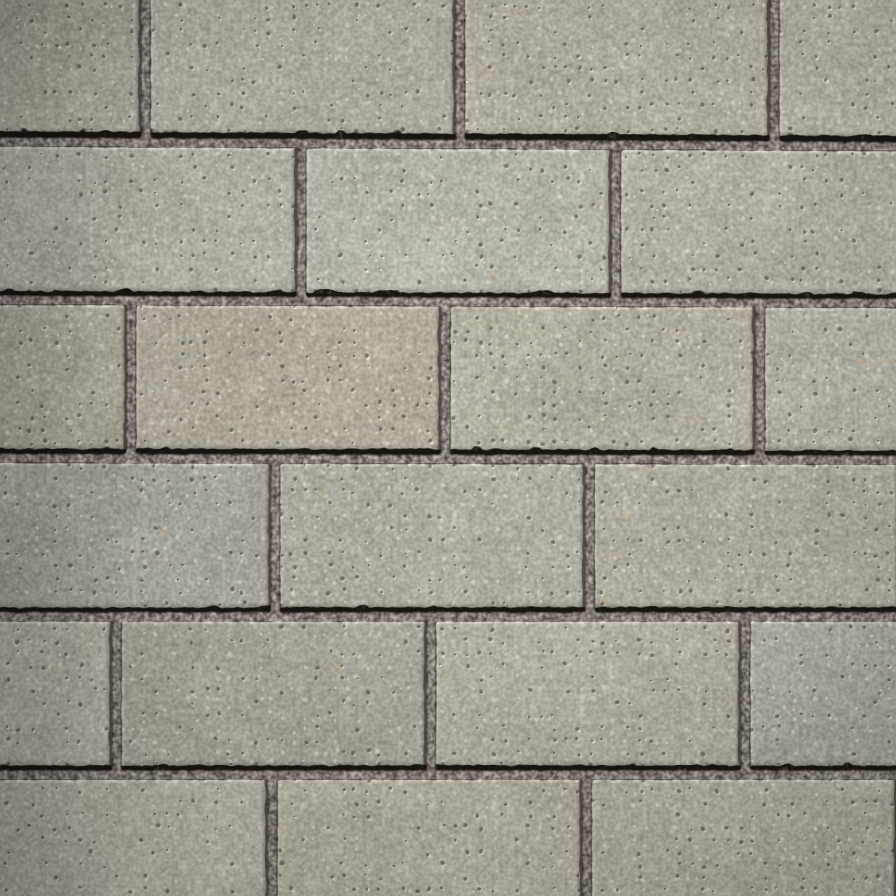
This texture is drawn by a WebGL 1 fragment shader. Its source:

```glsl
precision highp float;
// Weathered concrete blocks in a running bond, with gritty recessed mortar.
// Each row is offset by formula; a rounded box shapes the block, edge distances
// give bevels and ragged shadows, and noise with hashed specks adds the wear.
uniform vec2 u_resolution;

vec2 hash2(vec2 p) {
  vec3 q = fract(p.xyx * vec3(0.1031, 0.1030, 0.0973));
  q += dot(q, q.yzx + 33.33);
  return fract((q.xx + q.yz) * q.zy);
}

float corner(vec2 cell, vec2 offset, vec2 f) {
  float angle = 6.2832 * hash2(cell + offset).x;
  return dot(vec2(cos(angle), sin(angle)), f - offset);
}

// Gradient noise, roughly -1 to 1
float noise(vec2 p) {
  vec2 i = floor(p), f = fract(p);
  vec2 s = f * f * f * (f * (f * 6.0 - 15.0) + 10.0);
  float low = mix(corner(i, vec2(0, 0), f), corner(i, vec2(1, 0), f), s.x);
  float high = mix(corner(i, vec2(0, 1), f), corner(i, vec2(1, 1), f), s.x);
  return 1.4 * mix(low, high, s.y);
}

// One soft dot in a share of the grid cells
float specks(vec2 p, float share, float radius) {
  vec2 cell = floor(p);
  vec2 pick = hash2(cell + 11.0);
  vec2 center = mix(vec2(0.3), vec2(0.7), hash2(cell + 57.0));
  float size = radius * (0.45 + 0.55 * pick.y);
  float dist = length(fract(p) - center);
  return step(pick.x, share) * (1.0 - smoothstep(size * 0.4, size * 1.3, dist));
}

void main() {
  vec2 uv = gl_FragCoord.xy / u_resolution;
  float px = 1.0 / min(u_resolution.x, u_resolution.y);
  float fine = noise(uv * 230.0);
  float grit = noise(uv * 115.0 + 40.0);

  // Rows counted from the top, slightly tilted towards the upper right
  float down = 1.0 - uv.y;
  down -= 0.0095 * uv.x * max(0.0, 0.7 - down);
  float v = (down - 0.1628) / 0.1766 + 1.0;
  float row = floor(v);
  float joint = 0.1628 - 0.0081 * row + 0.1755 * mod(row, 2.0) + 0.0065 * sin(row * 1.5708);
  float u = (uv.x - joint) / 0.3509;
  vec2 id = vec2(floor(u), row) + 20.0;
  vec2 local = vec2(fract(u) * 0.3509, fract(v) * 0.1766);
  vec2 rnd = hash2(id);

  // Rounded block outline with a worn edge
  vec2 worn = local + 0.0007 * vec2(noise(uv * 65.0), noise(uv * 65.0 + 90.0)) + 0.0004 * grit;
  vec2 q = abs(worn - vec2(0.1754, 0.0839)) - vec2(0.1698, 0.0829) + 0.003;
  float d = length(max(q, 0.0)) + min(max(q.x, q.y), 0.0) - 0.003;
  float block = 1.0 - smoothstep(-px, px, d);
  float left = worn.x - 0.0056;
  float right = 0.3452 - worn.x;
  float top = worn.y - 0.001;
  float bottom = 0.1668 - worn.y;

  // Concrete: tone of each block, stains and grain
  vec3 concrete = vec3(0.655, 0.645, 0.598) * (0.97 + 0.07 * rnd.x);
  concrete += (rnd.y - 0.5) * vec3(0.015, 0.0, -0.015);
  concrete += 0.028 * noise(uv * 6.0 + rnd * 9.0) + 0.024 * noise(uv * 19.0);
  concrete += 0.075 * fine + 0.05 * grit + 0.025 * noise(uv * 52.0);

  // Pale and warm stones, then pits with a lit lower rim
  vec2 rough = uv + 0.0011 * vec2(grit, noise(uv * 120.0 + 7.0));
  concrete = mix(concrete, vec3(0.82, 0.81, 0.76), 0.65 * specks(rough * 84.0, 0.3, 0.24));
  concrete = mix(concrete, vec3(0.78, 0.66, 0.52), 0.6 * specks(rough * 41.0 + 5.0, 0.04, 0.13));
  float pit = specks(rough * 72.0 + 30.0, 0.32, 0.2);
  float rim = specks((rough + vec2(-0.0012, 0.0016)) * 72.0 + 30.0, 0.32, 0.2);
  concrete += 0.12 * rim * (1.0 - pit);
  concrete = mix(concrete, vec3(0.3, 0.29, 0.25), 0.65 * pit);

  // Bevels: bright top and left, dim right and bottom
  float litTop = 1.0 - smoothstep(0.001, 0.0045, top);
  float litLeft = 1.0 - smoothstep(0.001, 0.005, left);
  concrete += litTop * (0.09 + 0.09 * grit) + 0.05 * litLeft;
  concrete *= 1.0 - 0.16 * (1.0 - smoothstep(0.003, 0.007, right));
  concrete *= 1.0 - 0.15 * (1.0 - smoothstep(0.005, 0.012, bottom));

  // Narrow side shadow and thick chipped bottom shadow
  float sideWidth = 0.0026 + 0.0012 * noise(uv * 48.0 + 15.0);
  float side = 1.0 - smoothstep(sideWidth - 0.001, sideWidth + 0.001, right);
  concrete = mix(concrete, vec3(0.23, 0.22, 0.195), 0.8 * side);
  float chips = smoothstep(0.2, 0.8, noise(uv * vec2(46.0, 60.0) + 3.0));
  float depth = 0.0047 + 0.0012 * rnd.y + 0.0035 * chips + 0.0008 * grit;
  depth += 0.0012 * max(0.0, 1.0 - row);
  float shade = 1.0 - smoothstep(depth - 0.0011, depth + 0.0011, bottom);
  vec3 shadow = vec3(0.07, 0.06, 0.04) + 0.16 * chips * max(0.0, fine + grit);
  concrete = mix(concrete, shadow, 0.96 * shade);

  // Coarse purplish mortar, darkest where it meets a block
  vec3 mortar = vec3(0.5, 0.465, 0.445) + 0.2 * fine + 0.15 * grit;
  mortar = mix(mortar, vec3(0.75, 0.72, 0.68), 0.5 * specks(rough * 130.0, 0.25, 0.3));
  mortar *= mix(0.6, 1.0, smoothstep(0.0, 0.0028, d));

  // Soft light fading towards the corners
  vec2 away = uv - vec2(0.56, 0.6);
  float light = 1.07 - 0.38 * dot(away, away) - 0.1 * (1.0 - smoothstep(0.0, 0.18, uv.x));
  gl_FragColor = vec4(clamp(mix(mortar, concrete, block) * light, 0.0, 1.0), 1.0);
}
```
